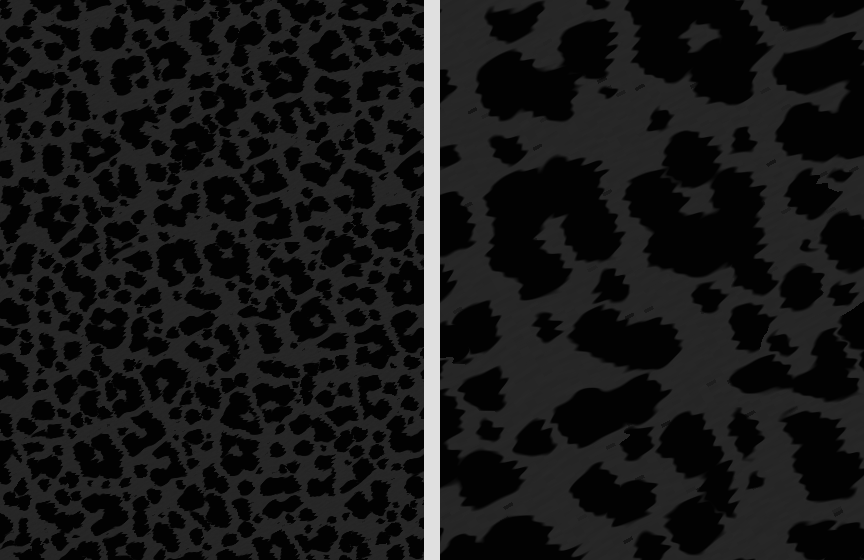
Left: the whole. Right: its middle third, enlarged.
Write a WebGL 2 fragment shader that draws this pattern.

```glsl
#version 300 es
precision highp float;

uniform vec2 u_resolution;
out vec4 fragColor;

const vec3 INK = vec3(0.008);
const vec3 FUR = vec3(0.149);
const float TAU = 6.28318;

// Lengths in canvas heights
const float ROSETTE_CELL = 0.088;
const float SPOT_CELL = 0.030;
const float SPOT_MAX = 0.0135;
const float SPOT_MIN = 0.004;
const float SPOT_GAP = 0.005;
const float JAG = 0.0027;
const float EDGE = 0.0013;

// Lengths in rosette cells
const int LOBES = 5;
const float RING = 0.30;
const float LOBE = 0.205;
const float GAP = 0.065;
const float BLEND = 0.06;
const float JITTER = 0.68;
const float LOBE_SKIP = 0.19;

const float GRID_TILT = 0.33;
const float HAIR_TILT = 0.50;

mat2 rotation(float a) {
  return mat2(cos(a), -sin(a), sin(a), cos(a));
}

vec2 hash2(vec2 p) {
  vec3 q = fract(p.xyx * vec3(0.1031, 0.1030, 0.0973));
  q += dot(q, q.yzx + 33.33);
  return fract((q.xx + q.yz) * q.zy);
}

float smoothMin(float a, float b, float k) {
  float h = max(k - abs(a - b), 0.0) / k;
  return min(a, b) - h * h * k * 0.25;
}

vec2 seedPoint(vec2 id) {
  return id + 0.5 + JITTER * (hash2(id + 71.0) - 0.5);
}

// Broken ring of round lobes about the origin
float lobeRing(vec2 p, vec2 id) {
  vec2 style = hash2(id + 137.0);
  float stretch = mix(0.84, 1.0, style.y);
  p = rotation(-HAIR_TILT + 1.6 * (style.x - 0.5)) * p;
  p *= vec2(stretch, 1.0 / stretch);
  float d = 1.0;
  for (int i = 0; i < LOBES; i++) {
    vec2 r = hash2(id * 7.0 + float(i) * 19.0 + 211.0);
    if (r.x < LOBE_SKIP) continue;
    float a = TAU * (float(i) + 0.5 * (r.y - 0.5)) / float(LOBES) + TAU * style.x;
    vec2 center = RING * mix(0.85, 1.15, r.x) * vec2(cos(a), sin(a));
    d = smoothMin(d, length(p - center) - LOBE * mix(0.86, 1.14, r.y), BLEND);
  }
  return d;
}

// Signed distance to rosettes, kept apart by cell borders
float rosettes(vec2 p) {
  p = rotation(GRID_TILT) * p / ROSETTE_CELL + 40.0;
  vec2 base = floor(p);
  vec2 nearId = base;
  vec2 nearest = vec2(9.0);
  for (int j = -1; j <= 1; j++)
    for (int i = -1; i <= 1; i++) {
      vec2 id = base + vec2(i, j);
      vec2 r = seedPoint(id) - p;
      if (dot(r, r) < dot(nearest, nearest)) {
        nearest = r;
        nearId = id;
      }
    }
  float border = 9.0;
  for (int j = -2; j <= 2; j++)
    for (int i = -2; i <= 2; i++) {
      vec2 id = nearId + vec2(i, j);
      if (id == nearId) continue;
      vec2 r = seedPoint(id) - p;
      border = min(border, dot(0.5 * (r + nearest), normalize(r - nearest)));
    }
  float ring = lobeRing(-nearest, nearId);
  return -smoothMin(-ring, border - GAP, BLEND) * ROSETTE_CELL;
}

// Small spots sized to the room left between rosettes
float spots(vec2 p) {
  vec2 base = floor(p / SPOT_CELL);
  vec2 center = vec2(9.0);
  for (int j = -1; j <= 1; j++)
    for (int i = -1; i <= 1; i++) {
      vec2 c = seedPoint(base + vec2(i, j)) * SPOT_CELL;
      if (distance(p, c) < distance(p, center)) center = c;
    }
  float radius = min(rosettes(center) - SPOT_GAP, SPOT_MAX);
  return radius > SPOT_MIN ? length(p - center) - radius : 1.0;
}

// Layered sines stretched along the hair
float strands(vec2 h) {
  float coarse = sin(h.y * 690.0 + 2.6 * sin(h.x * 61.0) + 2.0 * sin(h.y * 97.0));
  float fine = sin(h.y * 1130.0 + 3.1 * sin(h.x * 83.0 + 1.7) + h.x * 45.0);
  return 0.6 * coarse + 0.4 * fine;
}

void main() {
  vec2 p = gl_FragCoord.xy / u_resolution.y;
  vec2 hair = rotation(HAIR_TILT) * p;
  float strand = strands(hair);

  // Ragged outline: wavy bends plus shifts along each strand
  vec2 bend = sin(p.yx * 160.0 + 2.0 * sin(p * 73.0)) * 0.0022;
  vec2 q = p + bend + JAG * strand * vec2(cos(HAIR_TILT), sin(HAIR_TILT));
  float d = min(rosettes(q), spots(q)) + 0.0005 * strand;

  // Faint grain and sparse dark flecks in the fur
  vec2 grain = hash2(floor(hair * vec2(170.0, 480.0)) + 300.0);
  vec3 fur = FUR * (1.0 + 0.05 * (grain.x - 0.5) + 0.02 * strand);
  fur *= 1.0 - 0.45 * smoothstep(0.985, 1.0, grain.y);

  fragColor = vec4(mix(INK, fur, smoothstep(-EDGE, EDGE, d)), 1.0);
}
```
